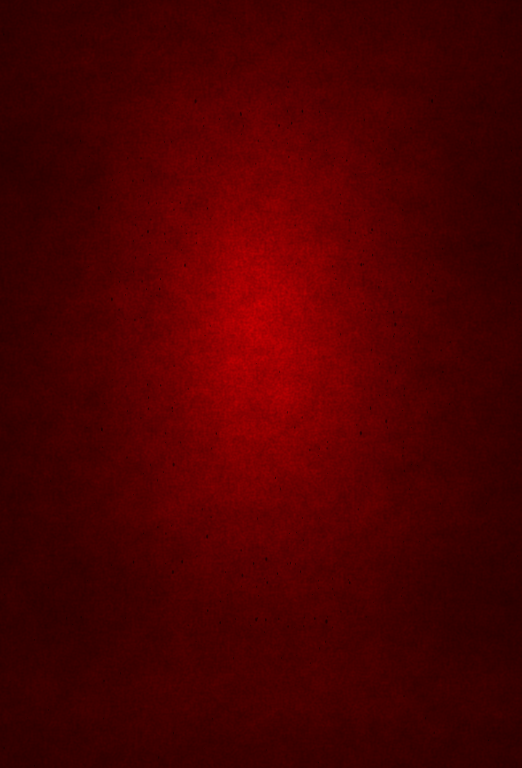
Give the GLSL for this background, as a Shadertoy shader.

```glsl
// Deep red worn plaster wall lit by a tall soft central glow.

vec2 hash2(vec2 p) {
    vec3 q = fract(vec3(p.xyx) * vec3(0.1031, 0.1030, 0.0973));
    q += dot(q, q.yzx + 33.33);
    return fract((q.xx + q.yz) * q.zy);
}

float corner(vec2 cell, vec2 offset) {
    return dot(hash2(cell) * 2.0 - 1.0, offset);
}

float gradientNoise(vec2 p) {
    vec2 i = floor(p), f = fract(p);
    vec2 u = f * f * f * (f * (f * 6.0 - 15.0) + 10.0);
    vec2 e = vec2(1.0, 0.0);
    return mix(mix(corner(i, f), corner(i + e, f - e), u.x),
               mix(corner(i + e.yx, f - e.yx), corner(i + 1.0, f - 1.0), u.x), u.y);
}

float fbm(vec2 p) {
    float sum = 0.0, amplitude = 0.5;
    for (int i = 0; i < 5; i++) {
        sum += amplitude * gradientNoise(p);
        p = mat2(1.6, 1.2, -1.2, 1.6) * p + 7.3;
        amplitude *= 0.62;
    }
    return sum;
}

// Sparse upright pits, at most one in each grid cell
float pits(vec2 p, float density) {
    vec2 cell = floor(p);
    vec2 seed = hash2(cell + 40.0);
    vec2 d = fract(p) - mix(vec2(0.3), vec2(0.7), hash2(cell + 91.0));
    float size = mix(0.10, 0.22, seed.y);
    float shape = 1.0 - smoothstep(0.2, 1.0, length(d * vec2(1.4, 0.8)) / size);
    return shape * step(1.0 - density, seed.x);
}

// Soft elliptical patch
float patchAt(vec2 uv, vec2 center, vec2 size) {
    vec2 d = (uv - center) / size;
    return exp(-dot(d, d));
}

void mainImage(out vec4 fragColor, in vec2 fragCoord) {
    vec2 uv = fragCoord / iResolution.xy;
    vec2 p = fragCoord / iResolution.y;

    // Central glow over a dim base
    float r = length((uv - vec2(0.502, 0.572)) / vec2(0.26, 0.31));
    float glow = exp(-1.25 * pow(r, 1.55));
    float red = 0.218 + 0.452 * glow;

    // Darker sides and lower corners, warmer foot
    vec2 side = abs(uv - 0.5) * 2.0;
    red -= 0.025 * pow(side.x, 5.0) + 0.015 * pow(side.y, 8.0);
    red -= 0.035 * patchAt(uv, vec2(0.18, 0.20), vec2(0.16, 0.09));
    red -= 0.025 * patchAt(uv, vec2(0.92, 0.23), vec2(0.12, 0.10));
    red -= 0.030 * patchAt(uv, vec2(0.93, 0.74), vec2(0.12, 0.12));
    red -= 0.025 * patchAt(uv, vec2(0.08, 0.76), vec2(0.14, 0.10));
    red += 0.025 * patchAt(uv, vec2(0.50, 0.10), vec2(0.50, 0.06));

    // Pair of faint blotches at two heights
    vec2 mirrored = vec2(abs(uv.x - 0.525), uv.y);
    red += 0.030 * patchAt(mirrored, vec2(0.20, 0.335), vec2(0.05, 0.025));
    red += 0.025 * patchAt(mirrored, vec2(0.20, 0.860), vec2(0.05, 0.025));

    // Cloudy stains and blotches
    red *= 1.0 + 0.16 * fbm(p * 8.0) + 0.30 * fbm(p * vec2(28.0, 32.0) + 11.0);

    // Fibres along both directions and fine grain
    red *= 1.0 + 0.13 * gradientNoise(p * vec2(210.0, 95.0));
    red *= 1.0 + 0.08 * gradientNoise(p * vec2(75.0, 190.0) + 23.0);
    red *= 1.0 + 0.20 * gradientNoise(p * 290.0 + 5.3);

    // Pits gather above and below the glow
    float ring = smoothstep(0.35, 0.7, r) * smoothstep(1.7, 1.0, r);
    float cluster = ring * smoothstep(-0.2, 0.25, gradientNoise(p * 7.0 + 3.0));
    red *= 1.0 - 0.55 * pits(p * 65.0, 0.09 * cluster);
    red *= 1.0 - 0.40 * pits(p * 100.0 + 17.0, 0.16 * cluster + 0.02);

    fragColor = vec4(clamp(vec3(red, 0.0, 0.008 * glow), 0.0, 1.0), 1.0);
}
```
